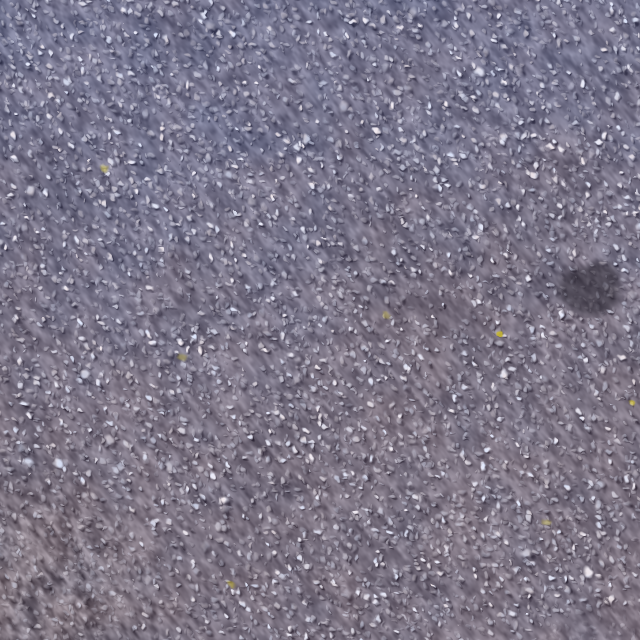
Write a WebGL 1 fragment shader that draws this texture.

```glsl
precision highp float;
// Weathered asphalt: grey-violet ground with pale slanted grit, small shadows and a dark stain.

uniform vec2 u_resolution;

#define GRIT_COUNT 66.0
#define GRIT_DENSITY 0.70
#define GRIT_ANGLE -0.90
#define ANGLE_SPREAD 1.7
#define SHADOW_DEPTH 0.20
#define STREAK_CONTRAST 0.30
#define COOL_GROUND vec3(0.452, 0.453, 0.555)
#define WARM_GROUND vec3(0.482, 0.449, 0.506)
#define GRIT_COLOR vec3(0.92, 0.92, 0.97)
#define FLECK_COLOR vec3(0.78, 0.72, 0.20)
#define STAIN_COLOR vec3(0.28, 0.26, 0.31)

vec2 hash2(vec2 p) {
  vec3 q = fract(p.xyx * vec3(0.1031, 0.1030, 0.0973));
  q += dot(q, q.yzx + 33.33);
  return fract((q.xx + q.yz) * q.zy);
}

float valueNoise(vec2 p) {
  vec2 cell = floor(p), f = fract(p);
  f = f * f * (3.0 - 2.0 * f);
  float low = mix(hash2(cell).x, hash2(cell + vec2(1.0, 0.0)).x, f.x);
  float high = mix(hash2(cell + vec2(0.0, 1.0)).x, hash2(cell + 1.0).x, f.x);
  return mix(low, high, f.y);
}

// Coordinates along and across a direction.
vec2 alongAxis(vec2 p, float angle) {
  vec2 axis = vec2(cos(angle), sin(angle));
  return vec2(dot(p, axis), dot(p, vec2(-axis.y, axis.x)));
}

// Scattered oval grains: x is their light, y the shadow beside them.
vec2 grains(vec2 uv, float count, float density, vec2 size, float seed) {
  vec2 p = uv * count, cell = floor(p);
  vec2 result = vec2(0.0);
  for (int j = -1; j <= 1; j++) {
    for (int i = -1; i <= 1; i++) {
      vec2 id = cell + vec2(float(i), float(j));
      vec2 place = hash2(id + seed);
      vec2 kind = hash2(id + seed + 157.0);
      vec2 shape = hash2(id + seed + 311.0);
      float present = step(kind.x, density);
      float angle = GRIT_ANGLE + (kind.y - 0.5) * ANGLE_SPREAD;
      vec2 radii = size * mix(vec2(0.6, 0.75), vec2(1.15), shape.x);
      vec2 d = p - id - place;
      vec2 shade = d - vec2(0.8, -1.0) * radii.y;
      float body = 1.0 - smoothstep(0.35, 1.3, length(alongAxis(d, angle) / radii));
      float dark = 1.0 - smoothstep(0.3, 1.4, length(alongAxis(shade, angle) / radii));
      float glow = mix(0.27, 1.0, shape.y * shape.y);
      result = max(result, present * vec2(body * glow, dark * mix(0.5, 1.0, glow)));
    }
  }
  return result;
}

// Broad uneven patches from layered sines, about -1 to 1.
float patches(vec2 p) {
  float a = sin(p.x * 9.0 + 2.0 * sin(p.y * 6.0 + 1.0));
  float b = sin(p.y * 13.0 - p.x * 5.0 + 1.7 * sin(p.x * 11.0));
  float c = sin(dot(p, vec2(21.0, 17.0)) + 2.0 * sin(p.y * 15.0));
  return a * 0.4 + b * 0.35 + c * 0.25;
}

void main() {
  vec2 uv = gl_FragCoord.xy / u_resolution;
  float broad = patches(uv);

  // Ground: cool at the top, warmer below, with slanted fine relief.
  float warmth = smoothstep(0.95, 0.15, uv.y - 0.2 * uv.x + 0.14 * broad);
  vec3 color = mix(COOL_GROUND, WARM_GROUND, warmth);
  vec2 slanted = alongAxis(uv, GRIT_ANGLE) + 3.0;
  float streak = valueNoise(slanted * vec2(58.0, 135.0)) * 0.65
               + valueNoise(slanted * vec2(130.0, 250.0) + 40.0) * 0.35 - 0.5;
  float mottle = valueNoise(uv * 22.0 + 9.0) - 0.5;
  color += STREAK_CONTRAST * streak + 0.018 * broad;
  color += mottle * vec3(0.055, 0.035, 0.02);

  // Worn corners and a soft-edged round stain.
  float corner = 1.0 - smoothstep(0.11, 0.15, length((uv - vec2(0.97, -0.04)) * vec2(0.9, 1.4)));
  float stainEdge = length((uv - vec2(0.925, 0.545)) * vec2(0.95, 1.0)) + 0.02 * mottle;
  float stain = 1.0 - smoothstep(0.032, 0.055, stainEdge);
  float brown = 1.0 - smoothstep(0.1, 0.36, length(uv));
  color += brown * (vec3(-0.01, -0.015, -0.03) + 0.16 * streak);
  color = mix(color, STAIN_COLOR + 0.15 * streak, stain * 0.9);

  // Rough outlines: bend the plane slightly before placing grit.
  vec2 rough = vec2(valueNoise(uv * 170.0 + 5.0), valueNoise(uv * 170.0 + 91.0)) - 0.5;
  vec2 bent = uv + 0.0045 * rough;

  // Grit in three sizes, gathered in loose clumps; the largest is rare.
  float clump = valueNoise(uv * 17.0 + 31.0) - 0.5;
  float density = GRIT_DENSITY + 0.1 * broad + 0.35 * clump;
  vec2 medium = grains(bent, GRIT_COUNT, density, vec2(0.39, 0.23), 11.0);
  vec2 fine = grains(bent, GRIT_COUNT * 1.5, density * 0.6, vec2(0.45, 0.24), 503.0);
  vec2 large = grains(bent, GRIT_COUNT * 0.35, 0.12, vec2(0.19, 0.14), 907.0);
  float visible = 1.0 - 0.7 * max(max(stain, corner), brown * 0.5);
  float light = max(max(medium.x, fine.x * 0.55), large.x) * visible;
  float shadow = max(max(medium.y, fine.y * 0.6), large.y) * visible;
  color -= SHADOW_DEPTH * shadow * (1.0 - light);
  vec3 tint = (valueNoise(uv * 95.0 + 70.0) - 0.5) * vec3(0.08, 0.0, -0.08);
  color = mix(color, GRIT_COLOR + tint, light);

  // A few yellow flecks.
  float fleck = grains(bent, 11.0, 0.045, vec2(0.085, 0.06), 701.0).x;
  color = mix(color, FLECK_COLOR, min(fleck * 1.3, 0.9));

  gl_FragColor = vec4(clamp(color, 0.0, 1.0), 1.0);
}
```
